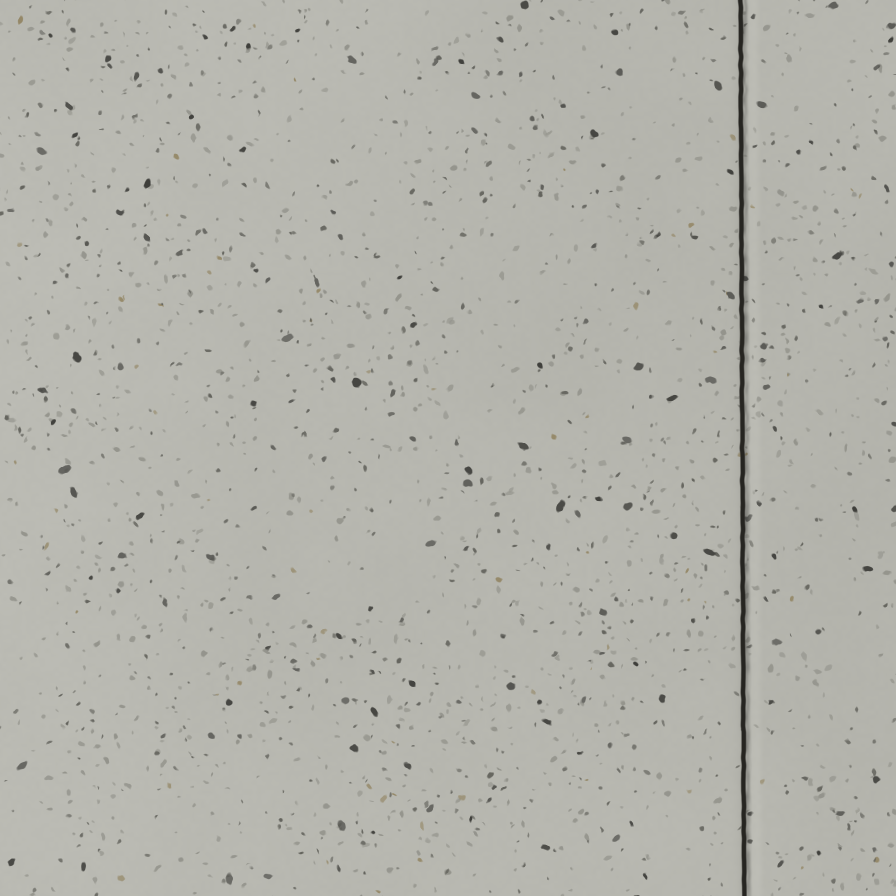
This texture is drawn by a Shadertoy shader. Its source:

```glsl
// Pale speckled stone panels with scattered dark grains and one narrow vertical seam.

const vec3 STONE_DARK   = vec3(0.685, 0.685, 0.655);
const vec3 STONE_LIGHT  = vec3(0.750, 0.750, 0.722);
const vec3 GRAIN_DARK   = vec3(0.245, 0.245, 0.230);
const vec3 GRAIN_MID    = vec3(0.390, 0.390, 0.365);
const vec3 GRAIN_FAINT  = vec3(0.580, 0.580, 0.550);
const vec3 OCHRE        = vec3(0.580, 0.530, 0.400);
const vec3 SEAM_COLOR   = vec3(0.150, 0.145, 0.130);
const float SEAM_X      = 0.8305;   // position at the bottom edge
const float SEAM_LEAN   = -0.004;   // sideways drift over the full height
const float SEAM_HALF   = 0.0024;
const float GRAIN_BLUR  = 0.0011;
const float ROUGHNESS   = 0.0022;
const float OCHRE_SHARE = 0.025;

float hash(vec2 p) {
    return fract(sin(dot(p, vec2(127.1, 311.7))) * 43758.5453);
}

float noise(vec2 p) {
    vec2 i = floor(p), f = fract(p);
    f = f * f * (3.0 - 2.0 * f);
    return mix(mix(hash(i), hash(i + vec2(1, 0)), f.x),
               mix(hash(i + vec2(0, 1)), hash(i + vec2(1, 1)), f.x), f.y);
}

// Blends one layer of randomly turned, clustered grains over the base colour.
vec3 addGrains(vec3 base, vec2 p, float cells, float share, vec2 sizeRange,
               vec3 tone, float seed) {
    vec2 home = floor(p * cells);
    for (int y = -1; y <= 1; y++) {
        for (int x = -1; x <= 1; x++) {
            vec2 cell = home + vec2(x, y);
            vec2 key = cell + seed;
            vec2 center = (cell + vec2(hash(key + 1.3), hash(key + 7.9))) / cells;
            float cluster = 0.35 + 1.3 * noise(center * 11.0 + 4.0);
            if (hash(key + 13.7) > share * cluster) continue;

            float pick = hash(key + 19.1);
            float radius = mix(sizeRange.x, sizeRange.y, pick * pick);
            float stretch = mix(1.0, 2.1, hash(key + 23.3));
            float angle = 6.2832 * hash(key + 29.5);
            vec2 axis = vec2(cos(angle), sin(angle));
            vec2 d = p - center;
            d = vec2(dot(d, axis), dot(d, vec2(-axis.y, axis.x)));
            float dist = length(d * vec2(1.0 / sqrt(stretch), sqrt(stretch))) - radius;

            float cover = 1.0 - smoothstep(-GRAIN_BLUR, GRAIN_BLUR, dist);
            float strength = mix(0.6, 1.0, hash(key + 31.7));
            vec3 color = hash(key + 37.9) < OCHRE_SHARE ? OCHRE : tone;
            base = mix(base, color, cover * strength);
        }
    }
    return base;
}

// Broad uneven lighting, cloudy mottling and very fine surface texture.
vec3 stone(vec2 p) {
    float light = 0.62 - 0.30 * p.x + 0.10 * p.y;
    light += 0.28 * (noise(p * 3.0 + 2.0) - 0.5);
    light += 0.12 * (noise(p * 14.0) - 0.5);
    light += 0.12 * (noise(p * 190.0) - 0.5);
    return mix(STONE_DARK, STONE_LIGHT, clamp(light, 0.0, 1.0));
}

// Dark groove with a soft shadow on its left and a pale bevel on its right.
vec3 addSeam(vec3 base, vec2 p) {
    float d = p.x - SEAM_X - SEAM_LEAN * p.y;
    d += 0.0010 * (noise(vec2(3.0, p.y * 110.0)) - 0.5);
    float bevel = smoothstep(0.004, 0.010, d) * (1.0 - smoothstep(0.014, 0.024, d));
    base += 0.025 * bevel;
    float chips = noise(vec2(d * 300.0, p.y * 90.0));
    float lip = smoothstep(0.0, 0.002, d) * (1.0 - smoothstep(0.004, 0.010, d));
    base *= 1.0 - lip * mix(0.05, 0.25, chips);
    base *= 1.0 - 0.10 * exp(-abs(d) / 0.004);
    float groove = 1.0 - smoothstep(SEAM_HALF - 0.0010, SEAM_HALF + 0.0012, abs(d));
    return mix(base, SEAM_COLOR, groove);
}

void mainImage(out vec4 fragColor, in vec2 fragCoord) {
    vec2 p = fragCoord / iResolution.y;

    // Small warp that makes the grain outlines angular
    vec2 warp = vec2(noise(p * 260.0), noise(p * 260.0 + 51.0)) - 0.5;
    vec2 q = p + ROUGHNESS * warp;

    vec3 color = stone(p);
    color = addGrains(color, q, 64.0, 0.32, vec2(0.0013, 0.0036), GRAIN_FAINT, 11.0);
    color = addGrains(color, q, 50.0, 0.30, vec2(0.0012, 0.0029), GRAIN_MID, 47.0);
    color = addGrains(color, q, 28.0, 0.21, vec2(0.0023, 0.0052), GRAIN_DARK, 83.0);
    color = addSeam(color, p);

    fragColor = vec4(color, 1.0);
}
```
